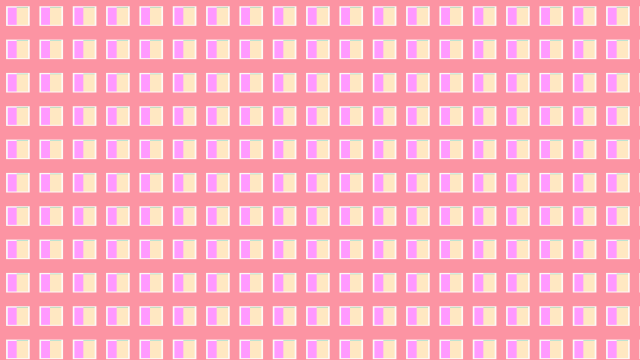
A Shadertoy shader for this pattern:

```glsl
// Grid of white-framed two-tone tiles, violet and cream, on a coral pink ground.

// Fraction of a pixel of width w centred on x that lies between a and b.
float overlap(float x, float a, float b, float w) {
    return max(0.0, min(b, x + 0.5 * w) - max(a, x - 0.5 * w)) / w;
}

// Exact pixel coverage of a rectangle; bounds are left, top, right, bottom.
float rectangle(vec2 p, vec4 bounds, float w) {
    return overlap(p.x, bounds.x, bounds.z, w) * overlap(p.y, bounds.y, bounds.w, w);
}

void mainImage(out vec4 fragColor, in vec2 fragCoord) {
    // 10.8 cells fit the height, each 40 units wide, counted from the top left.
    float pixel = 432.0 / iResolution.y;
    vec2 fromTopLeft = vec2(fragCoord.x, iResolution.y - fragCoord.y) * pixel;
    vec2 cell = mod(fromTopLeft, 40.0);

    vec3 coral  = vec3(0.99, 0.58, 0.64);
    vec3 white  = vec3(0.99, 0.98, 0.97);
    vec3 violet = vec3(1.00, 0.60, 1.00);
    vec3 cream  = vec3(1.00, 0.91, 0.76);
    vec3 mint   = vec3(0.62, 0.86, 0.78);

    // White frame
    vec3 color = mix(coral, white, rectangle(cell, vec4(7.3, 7.5, 35.7, 31.0), pixel));

    // Panels tile the frame without overlap, so their coverages simply add
    color += (violet - white) * rectangle(cell, vec4(9.3, 9.1, 20.0, 29.8), pixel);
    color += (cream - white) * rectangle(cell, vec4(20.0, 9.1, 33.6, 29.8), pixel);

    // Thin mint line along the top of the cream panel
    color += (mint - white) * rectangle(cell, vec4(20.0, 8.3, 33.6, 9.1), pixel);

    fragColor = vec4(color, 1.0);
}
```
